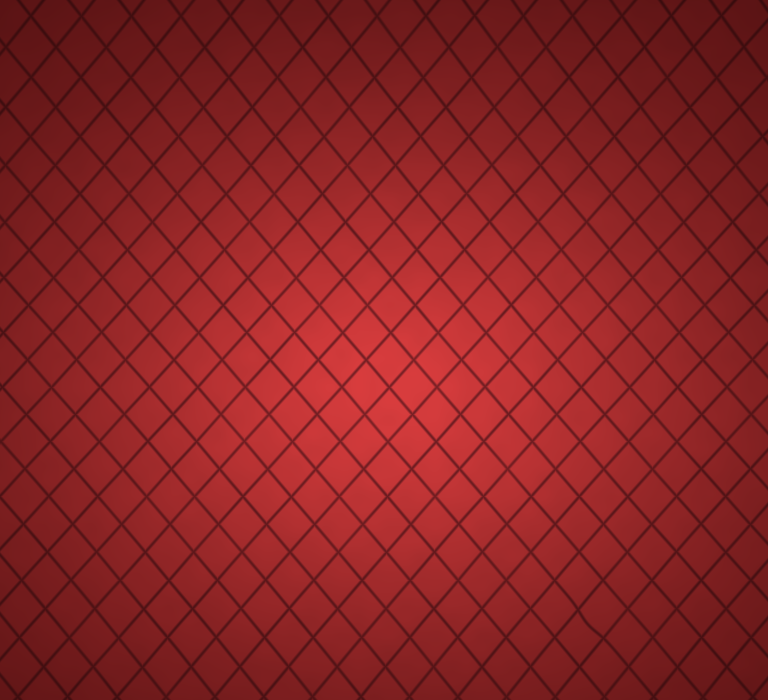
A WebGL 1 fragment shader for this pattern:

```glsl
precision highp float;
// Red quilted field: a diamond lattice of thin dark strands under a soft spotlight.
// Two diagonal line families come from one gently bulged, leaning grid; noise
// makes the strands waver and fade, and one strand sags at the lower right.
uniform vec2 u_resolution;

#define CENTRE vec2(0.0076, -0.0529)    // from canvas middle, in canvas heights
#define CELL vec2(0.0683, 0.0779)       // diamond width and height
#define LEAN vec2(0.022, 0.020)         // linear and curved sideways drift
#define LINE_HALF 0.0019
#define LINE_SOFT 0.0019
#define LINE_TINT vec3(0.58, 0.55, 0.62)
#define GLOW_RED vec3(0.845, 0.236, 0.240)
#define DEEP_RED vec3(0.275, 0.050, 0.053)
#define FALLOFF 2.95
#define WAVER 0.022
#define SAG_AT vec2(0.281, -0.340)
#define SAG_SIZE 0.10

float hash(vec2 p) {
  return fract(sin(dot(p, vec2(127.1, 311.7))) * 43758.5453);
}

float noise(vec2 p) {
  vec2 i = floor(p), f = fract(p);
  f = f * f * (3.0 - 2.0 * f);
  return mix(mix(hash(i), hash(i + vec2(1.0, 0.0)), f.x),
             mix(hash(i + vec2(0.0, 1.0)), hash(i + 1.0), f.x), f.y);
}

// Grid coordinates whose cells grow slightly toward the borders
vec2 lattice(vec2 p) {
  vec2 q = p;
  q.x -= LEAN.x * p.y + LEAN.y * p.y * p.y;
  vec2 squeeze = vec2(0.04 * q.x * q.x + 0.072 * p.y * p.y, 0.16 * p.y * p.y);
  return q * (1.0 - squeeze) / CELL;
}

// Coverage of the strands lying at whole values of the phase
float strand(float phase, float pixel) {
  float d = abs(fract(phase + 0.5) - 0.5) / length(1.0 / CELL);
  float soft = max(LINE_SOFT, 0.75 * pixel);
  return 1.0 - smoothstep(LINE_HALF - soft, LINE_HALF + soft, d);
}

void main() {
  float pixel = 1.0 / u_resolution.y;
  vec2 p = (gl_FragCoord.xy - 0.5 * u_resolution) * pixel - CENTRE;

  // Elliptical spotlight
  float r = length(p * vec2(0.87, 1.13));
  float light = exp(-FALLOFF * pow(r, 1.6));
  vec3 colour = mix(DEEP_RED, GLOW_RED, light);

  // Faint mottling of the cloth
  colour *= 0.985 + 0.03 * noise(p * 45.0 + 70.0);

  // Two wavering diagonal families, one with a local sag
  vec2 g = lattice(p);
  float falling = g.x + g.y + WAVER * (noise(p * 14.0 + 20.0) - 0.5);
  float rising = g.x - g.y + WAVER * (noise(p * 14.0 + 50.0) - 0.5);
  vec2 toSag = (p - SAG_AT) / 0.026;
  falling += SAG_SIZE * exp(-dot(toSag, toSag));

  // Strands darken the cloth unevenly, a little stronger in the light
  float ink = max(strand(falling, pixel), strand(rising, pixel));
  ink *= 0.76 + 0.22 * light + 0.16 * noise(p * 18.0 + 90.0);
  colour *= mix(vec3(1.0), LINE_TINT, ink);

  gl_FragColor = vec4(colour, 1.0);
}
```
